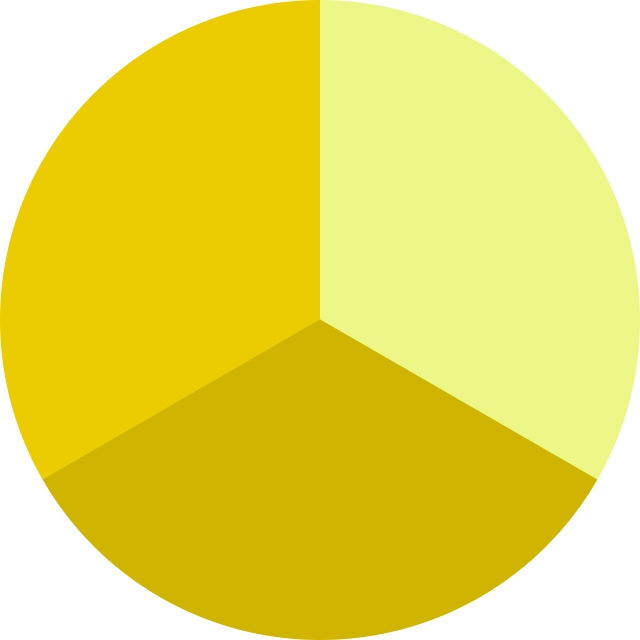
Give the GLSL for this background, as a WebGL 1 fragment shader.

```glsl
precision highp float;

uniform vec2 u_resolution;

const vec3 BACKDROP = vec3(1.0);
const vec3 PALE_LEMON = vec3(0.93, 0.97, 0.53);
const vec3 GOLD = vec3(0.92, 0.80, 0.0);
const vec3 DARK_GOLD = vec3(0.816, 0.71, 0.0);

const vec2 DISC_CENTER = vec2(0.5);
const float DISC_RADIUS = 0.5;
const vec2 APEX = vec2(0.5, 0.501);
const vec2 LOWER_EDGE_NORMAL = vec2(0.5, 0.8660254);

// Coverage of the region where the signed distance is negative
float coverage(float dist, float pixel) {
    return clamp(0.5 - dist / pixel, 0.0, 1.0);
}

void main() {
    float side = min(u_resolution.x, u_resolution.y);
    float pixel = 1.0 / side;
    vec2 uv = (gl_FragCoord.xy - 0.5 * u_resolution) / side + 0.5;
    vec2 fromApex = uv - APEX;

    // Upper sectors, split by a vertical line
    vec3 color = mix(PALE_LEMON, GOLD, coverage(fromApex.x, pixel));

    // Lower sector, mirrored about the vertical axis
    float lowerDist = dot(vec2(abs(fromApex.x), fromApex.y), LOWER_EDGE_NORMAL);
    color = mix(color, DARK_GOLD, coverage(lowerDist, pixel));

    // Disc outline
    float discDist = length(uv - DISC_CENTER) - DISC_RADIUS;
    color = mix(BACKDROP, color, coverage(discDist, pixel));

    gl_FragColor = vec4(color, 1.0);
}
```
